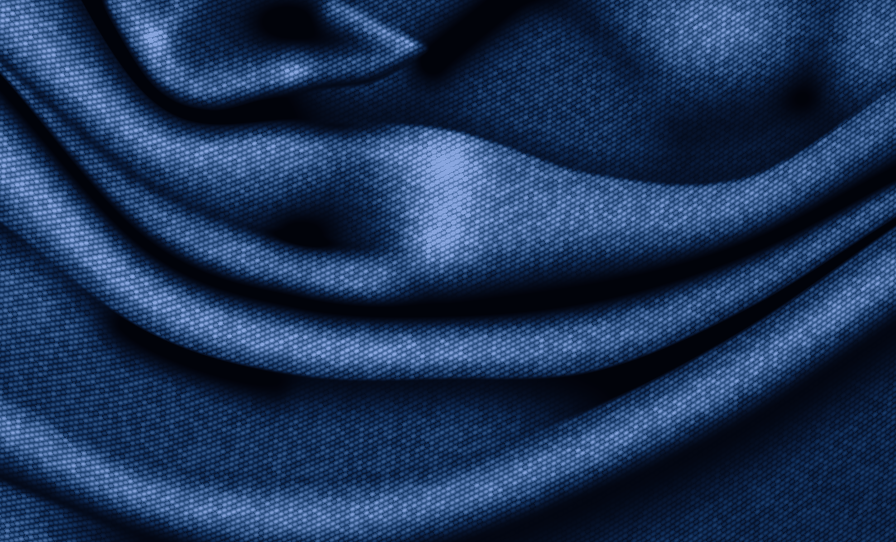
Give the GLSL for this texture, as a Shadertoy shader.

```glsl
// Draped blue satin: overlapping folds swept across the canvas, with a knot above.
// Smooth height curves bound each fold; a light profile is shaded between them,
// layered from back to front, then covered by a fine weave and a blue colour ramp.

// Catmull-Rom curve through seven evenly spaced heights, u in 0..6.
float curve(float u, float h[7]) {
    int i = clamp(int(floor(u)), 0, 5);
    float f = u - float(i), b = h[i], c = h[i + 1];
    float a = i > 0 ? h[max(i - 1, 0)] : 2.0 * b - c;
    float d = i < 5 ? h[min(i + 2, 6)] : 2.0 * c - b;
    return b + 0.5 * f * (c - a + f * (2.0 * a - 5.0 * b + 4.0 * c - d
             + f * (3.0 * (b - c) + d - a)));
}

float cover(float y, float edge, float softness) {
    float w = max(softness, 0.8 / iResolution.y);
    return smoothstep(-w, w, y - edge);
}

float blob(vec2 p, vec2 centre, vec2 radius) {
    vec2 d = (p - centre) / radius;
    return exp(-dot(d, d));
}

float ridge(vec2 p, vec2 a, vec2 b, float width) {
    vec2 ab = b - a, d = p - a;
    d = (d - ab * clamp(dot(d, ab) / dot(ab, ab), 0.0, 1.0)) / width;
    return exp(-dot(d, d));
}

float hash(vec2 c) {
    vec3 q = fract(c.xyx * 0.1031);
    q += dot(q, q.yzx + 33.33);
    return fract((q.x + q.y) * q.z);
}

// Cloth lying behind the folds at the upper right.
float upperCloth(vec2 p, float drapeTop) {
    float l = 0.35 + 0.32 * blob(p, vec2(1.32, 0.05), vec2(0.15, 0.09));
    l += 0.20 * blob(p, vec2(1.62, 0.08), vec2(0.10, 0.13));
    l -= 0.34 * ridge(p, vec2(0.80, 0.11), vec2(0.96, -0.02), 0.06);
    l -= 0.18 * ridge(p, vec2(1.04, 0.0), vec2(1.17, 0.12), 0.045);
    l -= 0.20 * ridge(p, vec2(1.27, 0.25), vec2(1.50, 0.19), 0.09);
    l -= 0.14 * ridge(p, vec2(1.48, 0.17), vec2(1.52, 0.02), 0.05);
    l -= 0.12 * blob(p, vec2(0.70, 0.20), vec2(0.14, 0.05));
    l *= 0.6 + 0.4 * smoothstep(0.0, 0.07, drapeTop - p.y);
    return max(l, 0.02) * smoothstep(0.46, 0.70, p.x);
}

// Gathered knot at the upper left.
float knot(vec2 p, float under) {
    float l = 0.30 + 0.34 * ridge(p, vec2(0.23, 0.0), vec2(0.31, 0.13), 0.035);
    l += 0.24 * ridge(p, vec2(0.34, 0.0), vec2(0.29, 0.07), 0.03);
    l += 0.30 * ridge(p, vec2(0.36, 0.165), vec2(0.54, 0.132), 0.035);
    l += 0.18 * ridge(p, vec2(0.54, 0.132), vec2(0.75, 0.11), 0.03);
    l += 0.38 * ridge(p, vec2(0.62, 0.015), vec2(0.78, 0.09), 0.026);
    l -= 0.30 * blob(p, vec2(0.53, 0.04), vec2(0.10, 0.06));
    l -= 0.10 * blob(p, vec2(0.63, 0.08), vec2(0.09, 0.025));
    return max(l, 0.02) * (0.25 + 0.75 * smoothstep(0.0, 0.035, under - p.y));
}

// Main drape: a ribbon and a lip on the left, a broad sheet on the right.
float mainDrape(vec2 p, float top, float crease, float bottom) {
    float t = (p.y - top) / (bottom - top);
    float k = (p.y - top) / (crease - top);
    float j = (p.y - crease) / (bottom - crease);
    float peak = mix(0.8, 0.22, smoothstep(0.0, 0.5, p.x));
    float ribbon = (0.14 + 0.54 * smoothstep(0.0, peak, k)) * (1.0 - 0.66 * smoothstep(peak, 1.05, k));
    float lip = 0.05 + mix(0.36, 0.60, smoothstep(0.1, 0.5, p.x))
              * smoothstep(-0.2, 0.4, j) * (1.0 - smoothstep(0.55, 1.0, j));
    float left = mix(ribbon, lip, cover(p.y, crease, 0.018));
    left -= 0.25 * ridge(p, vec2(0.56, 0.42), vec2(0.65, 0.32), 0.08);
    float fall = mix(0.60, 0.36, smoothstep(0.8, 1.1, p.x));
    float right = mix(0.54, 0.62, smoothstep(0.0, 0.25, t)) * (1.0 - 0.97 * smoothstep(fall, 1.02, t));
    right *= 1.0 - 0.15 * smoothstep(1.3, 1.65, p.x);
    float l = mix(left, right, smoothstep(0.67, 0.80, p.x));
    l += 0.12 * ridge(p, vec2(0.68, 0.25), vec2(0.82, 0.29), 0.04);
    l += 0.20 * ridge(p, vec2(0.84, 0.30), vec2(0.81, 0.46), 0.06);
    return max(l, 0.01);
}

vec3 satin(float l) {
    vec3 c = mix(vec3(0.005, 0.01, 0.04), vec3(0.03, 0.09, 0.20), clamp(l * 5.0, 0.0, 1.0));
    c = mix(c, vec3(0.06, 0.18, 0.35), clamp(l * 5.0 - 1.0, 0.0, 1.0));
    c = mix(c, vec3(0.16, 0.30, 0.49), clamp(l * 5.0 - 2.0, 0.0, 1.0));
    c = mix(c, vec3(0.29, 0.43, 0.64), clamp(l * 5.0 - 3.0, 0.0, 1.0));
    return mix(c, vec3(0.47, 0.59, 0.81), clamp(l * 5.0 - 4.0, 0.0, 1.4));
}

void mainImage(out vec4 fragColor, in vec2 fragCoord) {
    vec2 uv = fragCoord / iResolution.xy;
    vec2 p = vec2(uv.x * 1.652, 1.0 - uv.y); // y runs downward
    float u = uv.x * 6.0;

    // Fold boundaries, from the top of the canvas down.
    float under = curve((p.x - 0.18) / 0.1025, float[7](0.0, 0.16, 0.205, 0.185, 0.165, 0.15, 0.09));
    float drapeTop = curve(u, float[7](-0.28, 0.18, 0.223, 0.24, 0.324, 0.328, 0.161));
    float crease = curve(u, float[7](0.11, 0.34, 0.445, 0.46, 0.46, 0.46, 0.46));
    float drapeEnd = curve(u, float[7](0.14, 0.45, 0.555, 0.571, 0.540, 0.458, 0.322));
    float bandEnd = curve(u, float[7](0.408, 0.612, 0.691, 0.697, 0.682, 0.569, 0.40));
    float rollTop = curve(u, float[7](0.70, 0.85, 0.878, 0.85, 0.751, 0.607, 0.418));
    float rollEnd = curve(u, float[7](0.89, 0.995, 1.05, 1.01, 0.91, 0.78, 0.60));

    // Knot and main drape over the upper cloth.
    float inKnot = cover(under, p.y, 0.006) * cover(p.x, 0.19, 0.02) * cover(0.79, p.x, 0.006);
    inKnot *= cover(p.y, 0.55 * p.x - 0.345, 0.012);
    float l = mix(upperCloth(p, drapeTop), knot(p, under), inKnot);
    l = mix(l, mainDrape(p, drapeTop, crease, drapeEnd), cover(p.y, drapeTop, 0.006));

    // Middle band, then the shaded hollow beneath it.
    float t = (p.y - drapeEnd) / (bandEnd - drapeEnd);
    float band = mix(0.70, 0.50, smoothstep(0.6, 1.6, p.x)) * smoothstep(0.0, 0.55, t);
    l = mix(l, band * (1.0 - 0.5 * smoothstep(0.65, 1.0, t)), cover(p.y, drapeEnd, 0.008));
    float hollow = 0.03 + (0.08 + 0.25 * smoothstep(0.0, 0.10, p.y - bandEnd)) * (1.0 - smoothstep(0.85, 1.2, p.x));
    hollow += 0.14 * blob(p, vec2(0.06, 0.52), vec2(0.13, 0.10));
    hollow -= 0.12 * ridge(p, vec2(0.22, 0.62), vec2(0.50, 0.73), 0.045);
    l = mix(l, max(hollow, 0.02), cover(p.y, bandEnd, 0.005));

    // Lower roll and the cloth in its shadow.
    t = (p.y - rollTop) / (rollEnd - rollTop);
    float roll = mix(0.32, 0.64, smoothstep(0.0, 0.40, t)) * (1.0 - 0.86 * smoothstep(0.45, 1.0, t));
    l = mix(l, roll, cover(p.y, rollTop, mix(0.05, 0.006, smoothstep(0.0, 0.6, p.x))));
    float floorCloth = 0.08 + 0.20 * smoothstep(0.0, 0.16, p.y - rollEnd) + 0.30 * (1.0 - smoothstep(0.0, 0.3, p.x));
    l = mix(l, floorCloth, cover(p.y, rollEnd, 0.012));
    l = max(0.41 + (l - 0.36) * 1.34, 0.0);

    // Slanted weave bending with the drape, with a random glint per thread.
    vec2 q = mat2(0.9, 0.44, -0.44, 0.9) * vec2(p.x, p.y - 0.4 * bandEnd) * vec2(100.0, 112.0);
    q.x += 0.5 * floor(q.y);
    float thread = 1.0 - smoothstep(0.1, 0.6, length((fract(q) - 0.5) * vec2(0.8, 1.15)));
    l += ((thread - 0.47) * 0.33 + (hash(floor(q) + 200.0) - 0.5) * 0.20) * smoothstep(0.0, 0.5, l);
    fragColor = vec4(satin(l), 1.0);
}
```
